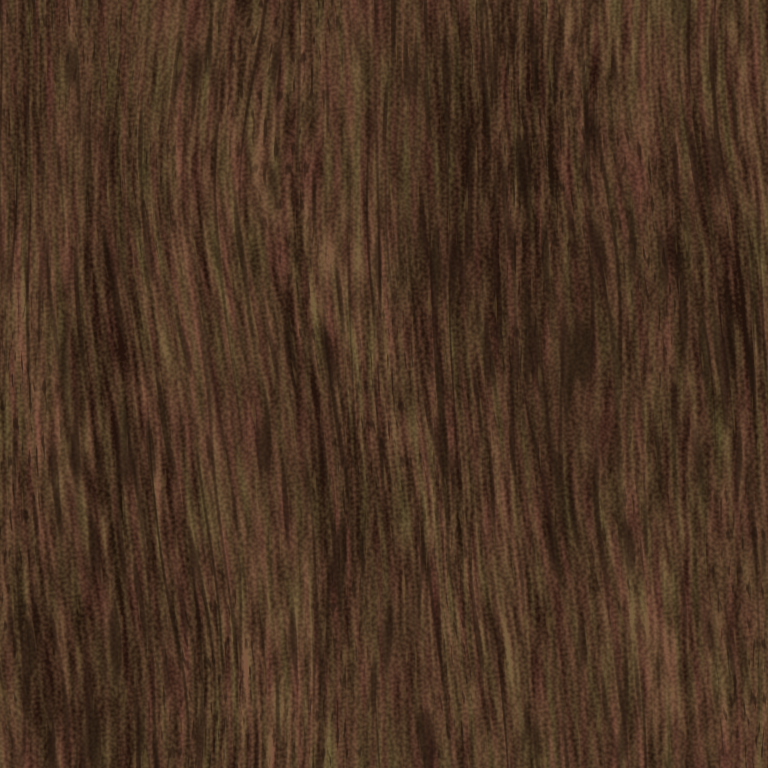
Reproduce this texture procedurally as a Shadertoy shader.

```glsl
const vec3 DARK_WOOD = vec3(0.165, 0.098, 0.062);
const vec3 LIGHT_WOOD = vec3(0.425, 0.312, 0.218);
const vec3 RED_SHIFT = vec3(0.026, -0.030, 0.008);   // negative amounts turn olive
const vec3 VEIN_COLOR = vec3(0.125, 0.080, 0.052);
const vec3 FLECK_COLOR = vec3(0.45, 0.36, 0.22);

const float BASE_TONE = 0.53;
const float BROAD_WEIGHT = 0.44;
const float FIGURE_WEIGHT = 0.32;
const float LINE_WEIGHT = 0.50;
const float FIBER_WEIGHT = 0.56;
const float SPECKLE_WEIGHT = 0.44;

// Frequencies across and along the grain, in cycles per canvas height
const vec2 BROAD_FREQ = vec2(7.0, 1.7);
const vec2 FIGURE_FREQ = vec2(27.0, 2.6);
const vec2 LINE_FREQ = vec2(84.0, 4.5);
const vec2 FIBER_FREQ = vec2(165.0, 17.0);
const vec2 HUE_FREQ = vec2(105.0, 9.0);
const vec2 VEIN_FREQ = vec2(34.0, 2.2);
const vec2 STREAK_FREQ = vec2(75.0, 8.0);
const vec2 PORE_FREQ = vec2(205.0, 42.0);
const vec2 FLECK_FREQ = vec2(150.0, 22.0);
const float SPECKLE_FREQ = 215.0;
const mat2 SPECKLE_TURN = mat2(0.82, 0.57, -0.57, 0.82);

const float LEAN = 0.045;
const float WIDE_BEND = 0.050;
const float SMALL_BEND = 0.010;

float hash(ivec2 cell) {
    uvec2 q = uvec2(cell + 4096) * uvec2(1597u, 3571u);
    uint n = (q.x ^ (q.y << 7)) * 747796u + q.y;
    n = (n ^ (n >> 15)) * 739397u;
    n = (n ^ (n >> 13)) * 277803u;
    return float((n ^ (n >> 16)) & 65535u) / 65536.0;
}

float cornerRamp(ivec2 cell, vec2 offset) {
    float angle = 6.28319 * hash(cell);
    return dot(vec2(cos(angle), sin(angle)), offset);
}

float gradientNoise(vec2 p) {
    ivec2 cell = ivec2(floor(p));
    vec2 f = fract(p);
    vec2 blend = f * f * f * (f * (f * 6.0 - 15.0) + 10.0);
    float low = mix(cornerRamp(cell, f),
                    cornerRamp(cell + ivec2(1, 0), f - vec2(1, 0)), blend.x);
    float high = mix(cornerRamp(cell + ivec2(0, 1), f - vec2(0, 1)),
                     cornerRamp(cell + ivec2(1, 1), f - vec2(1, 1)), blend.x);
    return mix(low, high, blend.y);
}

// Bends the vertical fibers into slow waves and tapered arches
vec2 grainSpace(vec2 p) {
    float bend = WIDE_BEND * gradientNoise(p * vec2(3.2, 1.6) + 17.3);
    bend += SMALL_BEND * gradientNoise(p * vec2(12.0, 3.5) + 41.7);
    return vec2(p.x + LEAN * p.y + bend, p.y);
}

void mainImage(out vec4 fragColor, in vec2 fragCoord) {
    vec2 p = fragCoord / iResolution.y;
    vec2 grain = grainSpace(p);

    // Tone: broad bands, figure, growth lines, fibers and speckle
    float broad = gradientNoise(grain * BROAD_FREQ + 5.4);
    float figure = gradientNoise(grain * FIGURE_FREQ + 23.1);
    float lines = gradientNoise(grain * LINE_FREQ + 61.8);
    float fibers = gradientNoise(grain * FIBER_FREQ + 87.2);
    float speckle = gradientNoise(SPECKLE_TURN * p * SPECKLE_FREQ + 9.6);
    float lineStrength = 1.0 + 0.9 * gradientNoise(p * vec2(5.0, 2.5) + 33.9);
    float tone = BASE_TONE + BROAD_WEIGHT * broad + FIGURE_WEIGHT * figure
               + lineStrength * (LINE_WEIGHT * lines + FIBER_WEIGHT * fibers)
               + SPECKLE_WEIGHT * speckle;
    vec3 color = mix(DARK_WOOD, LIGHT_WOOD, clamp(tone, -0.1, 1.15));

    // Red and olive strands
    float hue = gradientNoise(grain * HUE_FREQ + 71.5)
              + 0.35 * gradientNoise(grain * FIGURE_FREQ + 112.4);
    color += RED_SHIFT * hue * (0.5 + tone);

    // Thin continuous veins that fade in and out
    float veinLine = abs(gradientNoise(grain * VEIN_FREQ + 131.6));
    float veinFade = smoothstep(-0.15, 0.35, gradientNoise(grain * vec2(13.0, 3.0) + 29.8));
    float veins = (1.0 - smoothstep(0.01, 0.09, veinLine)) * veinFade;
    color = mix(color, VEIN_COLOR, 0.55 * veins);

    // Long dark streaks, denser in the dark bands
    float streakNoise = gradientNoise(grain * STREAK_FREQ + 147.2);
    float streaks = smoothstep(0.18, 0.42, streakNoise - 0.35 * broad);
    color = mix(color, VEIN_COLOR, 0.50 * streaks);

    // Short fine pores, gathered in patches
    float patches = smoothstep(-0.2, 0.3, gradientNoise(p * vec2(7.0, 2.2) + 52.6));
    float pores = smoothstep(0.15, 0.50, gradientNoise(grain * PORE_FREQ + 3.7));
    color = mix(color, VEIN_COLOR, 0.60 * pores * patches);

    // Sparse pale flecks
    float flecks = smoothstep(0.30, 0.58, gradientNoise(grain * FLECK_FREQ + 95.3));
    color = mix(color, FLECK_COLOR, 0.40 * flecks);

    fragColor = vec4(color, 1.0);
}
```
